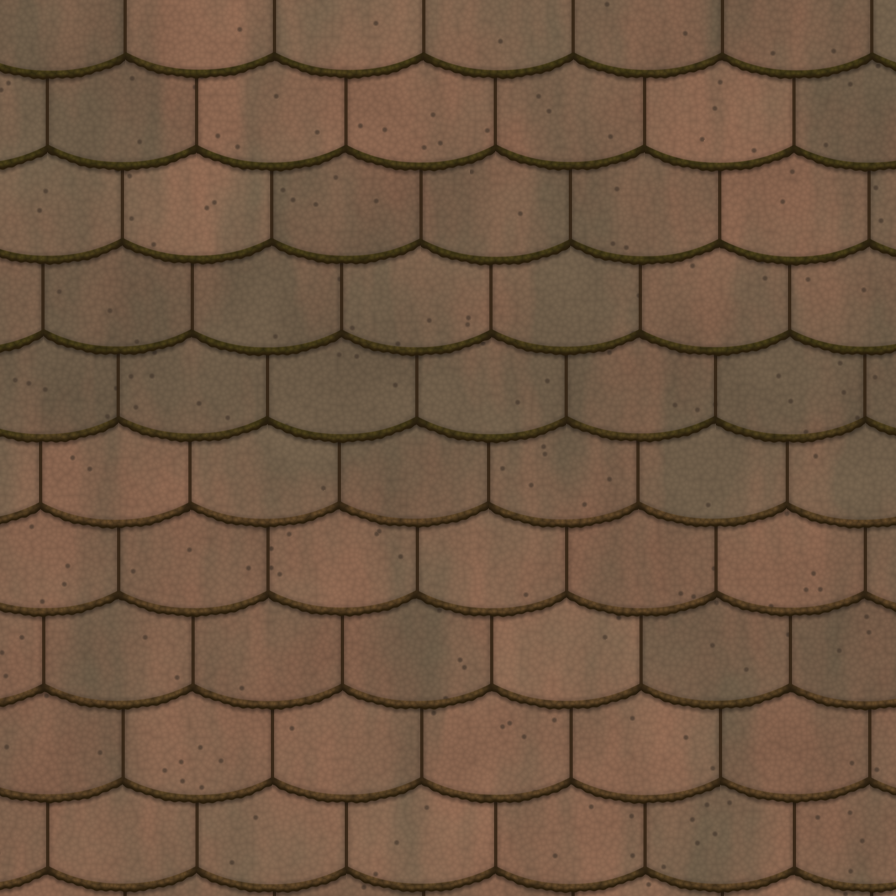
Give the GLSL for this texture, as a Shadertoy shader.

```glsl
// Weathered clay roof: ten staggered courses of six scalloped tiles each.
// Courses are painted from the lowest up, so each rounded, mossy lip overlaps
// the next; layered sines make rain streaks, cellular noise makes grain and pits.

float hash(vec2 p) {
    return fract(sin(dot(p, vec2(127.1, 311.7))) * 43758.5);
}

// x: distance to the nearest scattered point, y: random value of that point
vec2 cellular(vec2 p) {
    vec2 cell = floor(p), nearest = vec2(9.0, 0.0);
    for (int j = -1; j <= 1; j++)
    for (int i = -1; i <= 1; i++) {
        vec2 c = cell + vec2(i, j);
        float d = length(c + vec2(hash(c), hash(c + 57.0)) - p);
        if (d < nearest.x) nearest = vec2(d, hash(c + 113.0));
    }
    return nearest;
}

// Warped, rotated sines, roughly -1 to 1
float layeredSines(vec2 p) {
    float sum = 0.0, amplitude = 0.5;
    for (int i = 0; i < 5; i++) {
        p = mat2(0.8, 0.6, -0.6, 0.8) * p * 1.7 + 1.3;
        sum += amplitude * sin(p.x + 1.6 * sin(p.y));
        amplitude *= 0.68;
    }
    return sum;
}

void mainImage(out vec4 fragColor, in vec2 fragCoord) {
    vec2 uv = fragCoord / iResolution.xy;
    vec2 p = vec2(uv.x * 6.0, (1.0 - uv.y) * 10.0);   // tiles across, courses down
    vec2 px = vec2(6.0, 10.0) / iResolution.xy;

    // Surface wear shared by all courses
    float streaks = layeredSines(p * vec2(2.6, 0.35));
    float blotches = layeredSines(p * vec2(1.5, 1.1) + 20.0);
    float grain = cellular(uv * 170.0).x - 0.5;
    vec2 pit = cellular(uv * 42.0 + 9.0);
    float pits = step(0.86, pit.y) * (1.0 - smoothstep(0.04, 0.17, pit.x));
    float moss = clamp(smoothstep(6.0, 4.2, p.y) + 0.25 * blotches, 0.0, 1.0);
    float grimeBand = exp(-pow((p.y - 4.2) / 1.1, 2.0));

    vec3 color = vec3(0.0);
    for (int k = 1; k >= -1; k--) {
        float row = floor(p.y) + float(k);
        float stagger = mod(row, 2.0) < 0.5 ? 0.813 : 0.297;
        float q = p.x - stagger - 0.025 * cos(0.65 * row);
        vec2 id = vec2(floor(q), row);
        float s = 2.0 * fract(q) - 1.0;

        // Scalloped lower edge, with uneven course height
        float edge = row + 0.63 + 0.045 * sin(1.1 * row - 1.5)
                   + 0.2 * (1.0 - pow(abs(s), 2.2)) + 0.015 * (hash(id) - 0.5);
        float below = p.y - edge;
        float lip = 0.09 + 0.012 * sin(p.x * 37.0 + row) * sin(p.x * 61.0);

        // Soft shadow cast on the course underneath
        color *= 1.0 - 0.35 * (1.0 - smoothstep(0.0, 0.07, below - lip));

        // Clay face: terracotta with grey weathering, different on each tile
        float grey = 0.36 + 0.45 * streaks + 0.2 * blotches + 0.4 * grimeBand
                   + 0.5 * (hash(id + 31.0) - 0.5) + 0.12 * moss;
        vec3 face = mix(vec3(0.53, 0.39, 0.305), vec3(0.41, 0.345, 0.27),
                        clamp(grey, 0.0, 1.0));
        face *= 1.0 + 0.08 * (hash(id + 71.0) - 0.5) + 0.05 * blotches - 0.13 * grain;
        face = mix(face, vec3(0.25, 0.2, 0.16), 0.65 * pits);
        face *= 1.0 - 0.12 * smoothstep(-0.06, 0.0, below);

        // Narrow dark joint between neighbours
        float joint = 0.5 - 0.5 * abs(s);
        face *= 1.0 - 0.16 * (1.0 - smoothstep(0.0, 0.05, joint));
        face = mix(face, vec3(0.19, 0.13, 0.07),
                   0.88 * (1.0 - smoothstep(0.009 - px.x * 0.5, 0.009 + px.x, joint)));

        // Tile thickness: brown clay or green moss, dark along the underside
        vec3 rim = mix(vec3(0.32, 0.235, 0.135), vec3(0.235, 0.2, 0.08), moss);
        rim *= 1.0 - 0.5 * grain;
        rim = mix(rim, vec3(0.15, 0.105, 0.04), smoothstep(0.35, 0.95, below / lip));
        rim = mix(rim, vec3(0.14, 0.1, 0.05), smoothstep(0.82, 1.0, abs(s)) * 0.7);

        vec3 tile = mix(face, rim, smoothstep(-px.y, px.y, below));
        color = mix(color, tile, 1.0 - smoothstep(-px.y, px.y, below - lip));
    }

    fragColor = vec4(color, 1.0);
}
```
